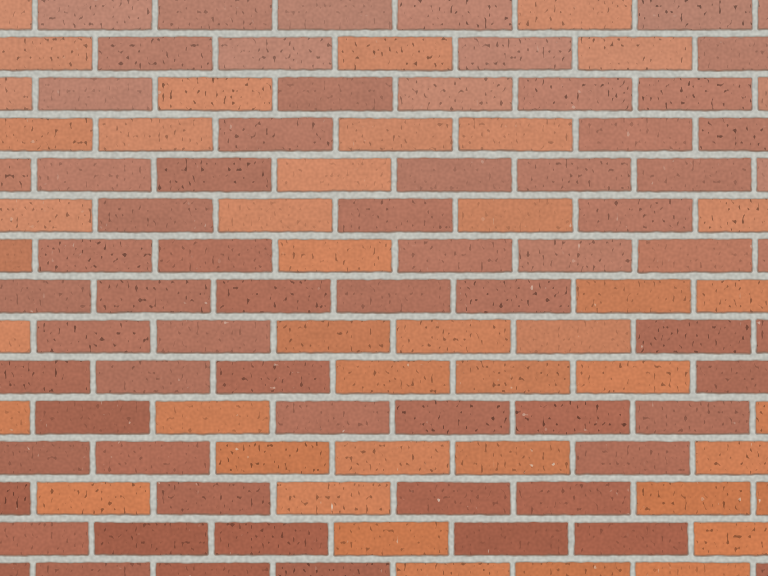
Reproduce this texture procedurally as a Shadertoy shader.

```glsl
// A running-bond brick wall: orange and red-brown bricks in pale grey mortar.
// Each brick is a rounded box in a staggered grid; hashes vary tone and
// placement, and gradient noise makes ragged edges, pits, flecks and grain.

const vec2 PITCH = vec2(0.2083, 0.0702);   // brick plus joint, canvas heights
const vec2 JOINT = vec2(0.0108, 0.0135);   // mortar widths
const float FIRST_JOINT = 0.0295;          // height of the lowest bed joint

const vec3 ORANGE_LOW  = vec3(0.785, 0.475, 0.310);
const vec3 ORANGE_HIGH = vec3(0.795, 0.545, 0.430);
const vec3 RED_LOW     = vec3(0.640, 0.380, 0.295);
const vec3 RED_HIGH    = vec3(0.725, 0.520, 0.445);
const vec3 MORTAR      = vec3(0.755, 0.755, 0.725);
const vec3 EDGE_SHADOW = vec3(0.480, 0.370, 0.310);
const vec3 FLECK       = vec3(0.860, 0.800, 0.740);

float hash(vec2 p) {
    vec3 q = fract(vec3(p.xyx) * 0.1031);
    q += dot(q, q.yzx + 33.33);
    return fract((q.x + q.y) * q.z);
}

vec2 gradient(vec2 cell) {
    float angle = 6.2832 * hash(cell);
    return vec2(cos(angle), sin(angle));
}

// Gradient noise, about -0.7 to 0.7
float noise(vec2 p) {
    vec2 i = floor(p), f = p - i;
    vec2 u = f * f * f * (f * (f * 6.0 - 15.0) + 10.0);
    vec2 e = vec2(1.0, 0.0);
    float low = mix(dot(gradient(i), f), dot(gradient(i + e), f - e), u.x);
    float high = mix(dot(gradient(i + e.yx), f - e.yx),
                     dot(gradient(i + 1.0), f - 1.0), u.x);
    return mix(low, high, u.y);
}

float fbm(vec2 p) {
    float sum = 0.0, gain = 0.6;
    for (int i = 0; i < 3; i++) {
        sum += gain * noise(p);
        p = p * 2.03 + 17.1;
        gain *= 0.55;
    }
    return sum;
}

float roundedBox(vec2 p, vec2 halfSize, float radius) {
    vec2 q = abs(p) - halfSize + radius;
    return length(max(q, 0.0)) + min(max(q.x, q.y), 0.0) - radius;
}

// Returns the brick id; "local" is the position from the brick centre
vec2 brickCell(vec2 p, out vec2 local) {
    float y = (p.y - FIRST_JOINT) / PITCH.y;
    float row = floor(y);
    float stagger = 0.5 * mod(row + 1.0, 2.0) * PITCH.x;
    float drift = 0.0005 * row + 0.004 * (hash(vec2(row, 71.0)) - 0.5);
    float x = (p.x - 0.056 - stagger - drift) / PITCH.x;
    vec2 id = vec2(floor(x), row);
    local = (vec2(x, y) - id - 0.5) * PITCH;
    return id;
}

vec3 brickColor(vec2 p, vec2 id, float height) {
    float tone = hash(id + 23.0);
    float fade = clamp(height + 0.35 * (hash(id + 57.0) - 0.5), 0.0, 1.0);
    vec3 orange = mix(ORANGE_LOW, ORANGE_HIGH, fade);
    vec3 red = mix(RED_LOW, RED_HIGH, fade);
    vec3 color = mix(orange, red, smoothstep(0.40, 0.48, tone));
    color *= 1.0 + 0.06 * (hash(id + 91.0) - 0.5);

    // Cloudy firing marks and fine grain, different on every brick
    vec2 q = p + id * 3.7;
    color *= 1.0 + 0.05 * fbm(q * vec2(16.0, 30.0)) + 0.07 * noise(q * 170.0);

    // Dark upright pits, denser on some bricks
    float wear = mix(0.10, 0.38, hash(id + 135.0));
    float pits = smoothstep(0.28, 0.52, noise(q * vec2(150.0, 95.0) + 40.0));
    color *= 1.0 - wear * pits;

    // Sparse pale flecks, mostly low on the wall
    float patches = smoothstep(0.0, 0.35, noise(q * 13.0 + 8.0));
    float flecks = smoothstep(0.42, 0.58, noise(q * vec2(105.0, 75.0) + 90.0));
    return mix(color, FLECK, flecks * patches * mix(0.8, 0.25, height));
}

vec3 mortarColor(vec2 p, float dist) {
    float grain = 0.10 * noise(p * 160.0) + 0.06 * fbm(p * 38.0);
    float recess = 1.0 - smoothstep(0.0, 0.0035, dist);
    return MORTAR * (1.0 + grain - 0.09 * recess);
}

void mainImage(out vec4 fragColor, in vec2 fragCoord) {
    vec2 p = fragCoord / iResolution.y;
    float pixel = 1.0 / iResolution.y;

    // Brick outline with a little tilt, size change and chipping
    vec2 local;
    vec2 id = brickCell(p, local);
    local.y += 0.010 * (hash(id + 11.0) - 0.5) * local.x;
    vec2 halfSize = 0.5 * (PITCH - JOINT) + 0.0012 * (hash(id + 37.0) - 0.5);
    float dist = roundedBox(local, halfSize, 0.0025);
    dist += 0.0013 * noise(p * 75.0) + 0.0010 * noise(p * 21.0);

    // Brick over mortar
    float inside = 1.0 - smoothstep(-0.7 * pixel, 0.7 * pixel, dist);
    vec3 color = mix(mortarColor(p, dist), brickColor(p, id, p.y), inside);

    // Thin shadow along the arrises, strongest underneath
    float line = 1.0 - smoothstep(0.0004, 0.0014 + pixel, abs(dist));
    float below = 1.0 - smoothstep(-0.9, -0.6, local.y / halfSize.y);
    float broken = 0.75 + 0.5 * noise(p * vec2(30.0, 60.0));
    color = mix(color, EDGE_SHADOW, line * broken * mix(0.28, 0.65, below));

    fragColor = vec4(clamp(color, 0.0, 1.0), 1.0);
}
```
